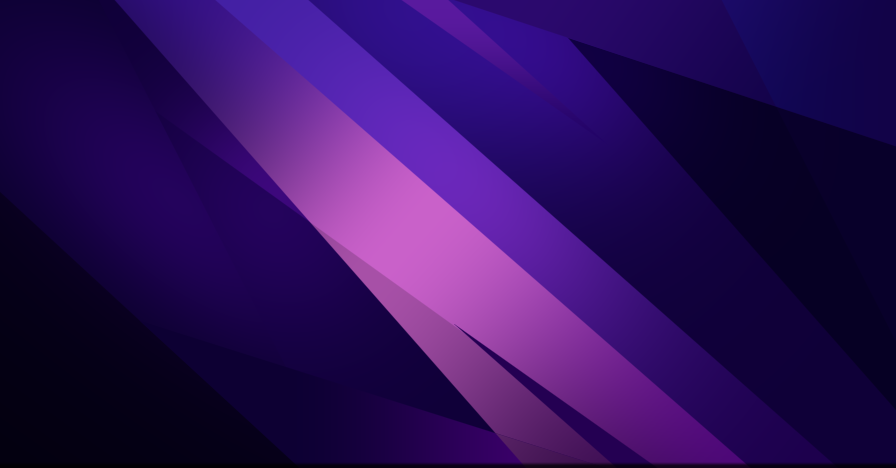
Write a Shadertoy shader that draws this background.

```glsl
// Antialiased half-plane: 1 above and to the right of a falling line a-b
float above(vec2 p, vec2 a, vec2 b) {
    vec2 d = normalize(b - a), q = p - a;
    return smoothstep(-0.8, 0.8, (d.x * q.y - d.y * q.x) * iResolution.y);
}

// Soft elliptical light, tilted along the falling diagonal
float glow(vec2 p, vec2 center, vec2 radius) {
    vec2 q = p - center;
    q = vec2(dot(q, vec2(0.75, -0.66)), dot(q, vec2(0.66, 0.75))) / radius;
    return exp(-dot(q, q));
}

void mainImage(out vec4 fragColor, in vec2 fragCoord) {
    vec2 p = fragCoord / iResolution.y;

    // Diagonal edges shared by the panels
    float bandLeft = above(p, vec2(0.245, 1.0), vec2(1.045, 0.09));
    float bandRight = above(p, vec2(0.46, 1.0), vec2(1.604, 0.0));
    float outer = above(p, vec2(0.659, 1.0), vec2(1.791, 0.0));
    float wedgeLeft = above(p, vec2(0.211, 1.0), vec2(0.721, 0.0));
    float veil = above(p, vec2(0.348, 0.751), vec2(1.393, 0.0));
    float floorEdge = above(p, vec2(0.373, 0.291), vec2(1.294, 0.0));
    float ridge = above(p, vec2(0.97, 1.0), vec2(1.91, 0.689));

    // Left backdrop with a darker lower corner
    vec3 color = mix(vec3(0.035, 0.0, 0.17), vec3(0.14, 0.01, 0.36),
                     glow(p, vec2(0.38, 0.57), vec2(0.48, 0.22)));
    float corner = above(p, vec2(0.0, 0.59), vec2(0.622, 0.017));
    color *= mix(0.62, 1.0, corner);
    color *= mix(0.55, 1.0, smoothstep(-0.1, 0.55, p.x * 0.5 + p.y * 0.7));

    // Shadowed wedge beside the bright band
    vec3 wedge = mix(vec3(0.06, 0.0, 0.22), vec3(0.14, 0.01, 0.36),
                     glow(p, vec2(0.58, 0.55), vec2(0.3, 0.25)));
    wedge += veil * vec3(0.1, 0.02, 0.13) * glow(p, vec2(0.6, 0.6), vec2(0.22, 0.2));
    color = mix(color, wedge, wedgeLeft);

    // Purple facet along the bottom
    vec3 base = mix(vec3(0.05, 0.0, 0.2), vec3(0.25, 0.0, 0.44),
                    smoothstep(0.6, 1.25, p.x));
    color = mix(color, base, (1.0 - floorEdge) * corner);

    // Bright band, longer fade toward the lower right
    float along = dot(p - vec2(0.88, 0.51), vec2(0.75, -0.66));
    float light = exp(-along * along / (along < 0.0 ? 0.14 : 0.24));
    vec3 band = mix(vec3(0.17, 0.05, 0.47), vec3(0.25, 0.01, 0.41),
                    smoothstep(-0.6, 0.6, along));
    band *= mix(0.75, 1.1, smoothstep(-0.15, 0.1, dot(p - vec2(0.86, 0.53), vec2(0.66, 0.75))));
    band = mix(band, vec3(0.79, 0.38, 0.79), light);
    band *= mix(0.83, 1.0, veil);
    color = mix(color, band, bandLeft * max(floorEdge, veil));
    color = mix(color, band * 0.9, bandLeft * (1.0 - floorEdge) * (1.0 - veil));

    // Dark splinter cutting the band from below
    float splinter = above(p, vec2(0.97, 0.308), vec2(1.318, 0.0))
                   * (1.0 - above(p, vec2(0.97, 0.308), vec2(1.405, 0.0)));
    color = mix(color, vec3(0.14, 0.0, 0.32), splinter * step(p.y, 0.308));

    // Violet strip to the right of the band
    vec3 strip = mix(vec3(0.25, 0.12, 0.63), vec3(0.11, 0.0, 0.3),
                     smoothstep(-0.4, 1.0, along));
    strip += vec3(0.2, 0.06, 0.17) * glow(p, vec2(1.02, 0.57), vec2(0.42, 0.25));
    color = mix(color, strip, bandRight);

    // Indigo field fading down and to the right
    vec3 field = mix(vec3(0.06, 0.0, 0.22), vec3(0.18, 0.06, 0.53),
                     glow(p, vec2(0.84, 0.98), vec2(0.5, 0.38)));
    field += vec3(0.07, 0.01, 0.14) * glow(p, vec2(1.22, 0.88), vec2(0.3, 0.2));
    color = mix(color, field, outer);

    // Thin magenta shard hanging from the top
    float shard = above(p, vec2(0.858, 1.0), vec2(1.3, 0.69))
                * (1.0 - above(p, vec2(0.958, 1.0), vec2(1.3, 0.69)));
    vec3 shardColor = mix(vec3(0.13, 0.01, 0.4), vec3(0.35, 0.1, 0.62),
                          smoothstep(0.68, 0.98, p.y));
    color = mix(color, shardColor, shard * step(0.69, p.y));

    // Large dark triangle on the right
    float dark = above(p, vec2(1.219, 0.913), vec2(1.91, 0.129)) * (1.0 - ridge);
    vec3 darkColor = mix(vec3(0.025, 0.0, 0.14), vec3(0.065, 0.0, 0.26),
                         glow(p, vec2(1.25, 0.88), vec2(0.28, 0.2)));
    color = mix(color, darkColor, dark);

    // Upper right sky, split by a steep facet
    float steep = above(p, vec2(1.542, 1.0), vec2(1.91, 0.279));
    vec3 sky = mix(vec3(0.17, 0.035, 0.43), vec3(0.07, 0.01, 0.28),
                   smoothstep(1.1, 1.95, p.x + (1.0 - p.y) * 0.7));
    sky += steep * vec3(-0.01, 0.02, 0.06) * smoothstep(1.95, 1.5, p.x);
    color = mix(color, sky, ridge);
    color += steep * (1.0 - ridge) * vec3(0.008, 0.0, 0.025);

    // Dim lower rim
    color *= mix(0.25, 1.0, smoothstep(0.004, 0.014, p.y));
    fragColor = vec4(color, 1.0);
}
```
